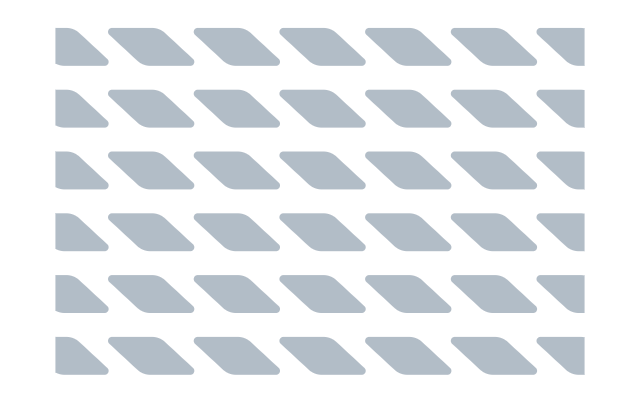
A WebGL 2 fragment shader for this pattern:

```glsl
#version 300 es
precision highp float;
// Six rows of slanted leaf shapes on white, cropped at both sides of a panel.
// Each leaf is a parallelogram with two tight tips and two broad shoulders,
// built from rounded wedges and repeated in cells sheared along its slant.

uniform vec2 u_resolution;
out vec4 outColor;

// Lengths are fractions of the canvas width
const vec3 PAPER = vec3(1.0);
const vec3 LEAF = vec3(0.70, 0.74, 0.78);
const vec2 PITCH = vec2(0.1339, 0.09655);
const vec2 PHASE = vec2(0.0040, 0.0010);     // middle leaf relative to centre
const float ROWS = 6.0;
const float PANEL_HALF_WIDTH = 0.4134;
const float HALF_HEIGHT = 0.02962;           // centre to flat edge
const float HALF_THICKNESS = 0.0306;         // centre to slanted edge
const float TIP_RADIUS = 0.0062;
const float SHOULDER_RADIUS = 0.0299;
const float SLANT = 0.8238;                  // angle of slanted edge normal

float cross2(vec2 a, vec2 b) {
    return a.x * b.y - a.y * b.x;
}

// Distance to two half planes (unit normals, offsets) meeting in an arc
float roundedWedge(vec2 p, vec2 n1, float d1, vec2 n2, float d2, float radius) {
    float det = cross2(n1, n2);
    float e1 = d1 - radius;
    float e2 = d2 - radius;
    vec2 arcCentre = vec2(e1 * n2.y - e2 * n1.y, e2 * n1.x - e1 * n2.x) / det;
    vec2 q = p - arcCentre;
    bool inArc = cross2(q, n2) / det > 0.0 && cross2(n1, q) / det > 0.0;
    return inArc ? length(q) - radius : max(dot(n1, p) - d1, dot(n2, p) - d2);
}

// One shoulder and one tip, mirrored through the centre
float leafDistance(vec2 p, vec2 slantNormal) {
    vec2 up = vec2(0.0, 1.0);
    float d = -1.0;
    for (float side = -1.0; side < 2.0; side += 2.0) {
        vec2 q = p * side;
        d = max(d, roundedWedge(q, up, HALF_HEIGHT, slantNormal, HALF_THICKNESS, SHOULDER_RADIUS));
        d = max(d, roundedWedge(q, -up, HALF_HEIGHT, slantNormal, HALF_THICKNESS, TIP_RADIUS));
    }
    return d;
}

void main() {
    vec2 fromCentre = (gl_FragCoord.xy - 0.5 * u_resolution) / u_resolution.x;
    vec2 p = fromCentre - PHASE;
    vec2 slantNormal = vec2(cos(SLANT), sin(SLANT));

    // Nearest row, then nearest column in sheared cells
    float lastRow = 0.5 * (ROWS - 1.0);
    float row = clamp(floor(p.y / PITCH.y) + 0.5, -lastRow, lastRow);
    p.y -= row * PITCH.y;
    float sheared = p.x + p.y * slantNormal.y / slantNormal.x;
    p.x -= floor(sheared / PITCH.x + 0.5) * PITCH.x;

    // Crop to the panel and smooth over one pixel
    float panel = abs(fromCentre.x) - PANEL_HALF_WIDTH;
    float d = max(leafDistance(p, slantNormal), panel);
    float coverage = clamp(0.5 - d * u_resolution.x, 0.0, 1.0);
    outColor = vec4(mix(PAPER, LEAF, coverage), 1.0);
}
```
